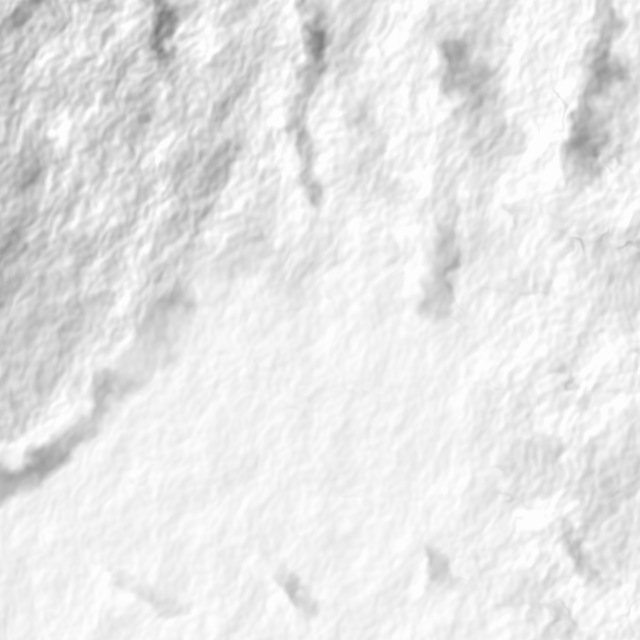
Write a Shadertoy shader that draws this texture.

```glsl
// Pale shaded relief: a rough grey upland, a diagonal scarp, shadowed gullies and a smooth snowy plain.

vec2 gradientDir(vec2 cell) {
    vec3 h = fract(vec3(cell.xyx) * vec3(0.1031, 0.1030, 0.0973));
    h += dot(h, h.yzx + 33.33);
    float angle = 6.2832 * fract((h.x + h.y) * h.z);
    return vec2(cos(angle), sin(angle));
}

float gradientNoise(vec2 p) {
    vec2 i = floor(p), f = p - i;
    vec2 u = f * f * f * (f * (f * 6.0 - 15.0) + 10.0);
    vec2 e = vec2(1.0, 0.0);
    float a = dot(gradientDir(i), f);
    float b = dot(gradientDir(i + e.xy), f - e.xy);
    float c = dot(gradientDir(i + e.yx), f - e.yx);
    float d = dot(gradientDir(i + e.xx), f - e.xx);
    return mix(mix(a, b, u.x), mix(c, d, u.x), u.y);
}

vec2 warp(vec2 p, float scale) {
    return vec2(gradientNoise(p * scale + 3.7), gradientNoise(p * scale + 41.3));
}

// Surface height; grains are slightly longer along the slope
float height(vec2 p) {
    vec2 q = vec2(p.x - 0.15 * p.y, 0.8 * p.y) * 11.0;
    float sum = 0.0, amp = 1.0;
    for (int i = 0; i < 4; i++) {
        sum += amp * gradientNoise(q);
        q = mat2(1.9, 0.6, -0.6, 1.9) * q + 17.3;
        amp *= 0.56;
    }
    return sum;
}

// Soft tapered stroke, strongest at its foot
float stroke(vec2 p, vec2 foot, vec2 head, float width) {
    vec2 axis = head - foot;
    float t = clamp(dot(p - foot, axis) / dot(axis, axis), 0.0, 1.0);
    float d = length(p - foot - axis * t);
    return (1.0 - smoothstep(0.2 * width, width, d)) * (1.0 - 0.4 * t);
}

// Shaded sides of the scarp, the upper gullies and the small lower hollows
float valleys(vec2 p) {
    vec2 bend = vec2(0.0, 0.025 * sin(16.0 * p.x));
    float shade = stroke(p + bend, vec2(-0.03, 0.21), vec2(0.41, 0.62), 0.045);
    for (int i = 0; i < 4; i++) {
        float k = float(i);
        vec2 foot = vec2(0.28 + 0.205 * k, 0.54 + 0.16 * abs(k - 2.0));
        vec2 head = foot + vec2(0.05 * k - 0.06, 0.36);
        shade = max(shade, stroke(p, foot, head, 0.036));
        vec2 hollow = vec2(0.22 + 0.22 * k, 0.10 + 0.02 * k);
        shade = max(shade, 0.7 * stroke(p, hollow + vec2(0.05, -0.07), hollow, 0.026));
    }
    return shade;
}

void mainImage(out vec4 fragColor, in vec2 fragCoord) {
    vec2 p = fragCoord / iResolution.xy;
    vec2 bent = p + 0.06 * warp(p, 5.0) + 0.03 * warp(p, 14.0)
              + 0.018 * warp(p, 34.0) + 0.006 * warp(p, 80.0);

    // Broad zones
    float upland = smoothstep(0.0, 0.1, bent.y - 0.24 - 0.95 * bent.x)
                 * (1.0 - smoothstep(0.22, 0.6, bent.x));
    float slopes = smoothstep(0.45, 0.75, bent.y);
    float east = smoothstep(0.7, 0.88, bent.x);
    float rough = 0.2 + 0.24 * upland + 0.2 * max(slopes, east);

    // Light from the upper left over the fine grain
    vec2 ground = mix(p, bent, 0.25);
    float lit = height(ground) - height(ground + vec2(-0.0045, 0.0035));
    float tone = 0.95 - rough * lit;

    // Grey wash with steep streaks and blotches across the upland
    float streak = gradientNoise(vec2(9.0 * bent.x - 2.0 * bent.y, 4.0 * bent.y) + 8.0);
    float mottle = gradientNoise(bent * 22.0 + 5.0);
    float blotch = gradientNoise(bent * 8.0 + 20.0);
    tone -= upland * (0.105 + 0.15 * streak + 0.06 * mottle + 0.04 * blotch);
    tone -= 0.06 * (1.0 - smoothstep(0.0, 0.13, bent.x)) * smoothstep(0.2, 0.5, p.y);

    // Faint grey drifts between the gullies and in the east
    float drift = smoothstep(-0.05, 0.4, gradientNoise(vec2(10.0, 6.0) * bent + 47.0));
    tone -= 0.1 * drift * max(slopes, 0.7 * east) * (1.0 - upland);

    // Patchy shadows with lit crests on their left
    float patchy = smoothstep(-0.35, 0.25, blotch);
    float shadow = valleys(bent) * (0.4 + 0.6 * patchy);
    float crest = valleys(bent + vec2(0.05, -0.02)) * (1.0 - shadow);
    tone += 0.05 * crest;
    tone -= shadow * (0.22 + 0.16 * mottle) + 0.09 * shadow * shadow * shadow;

    // Short soft creases, mostly in the east
    float line = 1.0 - smoothstep(0.0, 0.13, abs(gradientNoise(bent * 17.0 + 60.0)));
    float sparse = smoothstep(0.15, 0.45, gradientNoise(p * 12.0 + 31.0));
    tone -= 0.09 * line * sparse * (0.2 + 0.8 * east);

    fragColor = vec4(vec3(clamp(tone, 0.4, 0.992)), 1.0);
}
```
